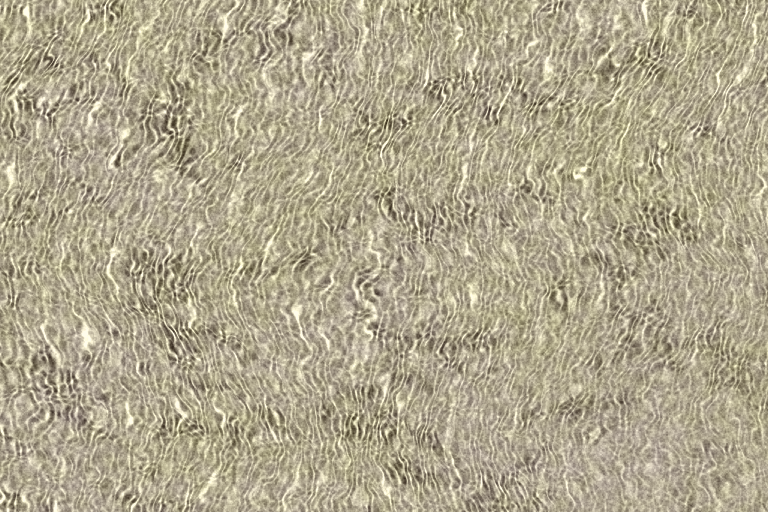
Reproduce this texture procedurally as a Shadertoy shader.

```glsl
vec2 hash2(vec2 cell) {
    vec3 h = fract(cell.xyx * vec3(0.1031, 0.1030, 0.0973));
    h += dot(h, h.yzx + 33.33);
    return fract((h.xx + h.yz) * h.zy);
}

// Smooth gradient noise, roughly -0.6 to 0.6
float noise(vec2 p) {
    vec2 i = floor(p), f = p - i;
    vec2 u = f * f * f * (f * (f * 6.0 - 15.0) + 10.0);
    vec4 corner;
    for (int k = 0; k < 4; k++) {
        vec2 o = vec2(k & 1, k >> 1);
        float angle = 6.2832 * hash2(i + o + 71.0).x;
        corner[k] = dot(vec2(cos(angle), sin(angle)), f - o);
    }
    return mix(mix(corner.x, corner.y, u.x), mix(corner.z, corner.w, u.x), u.y);
}

// Bright crest once per unit of phase; higher sharpness gives thinner lines
float crest(float phase, float sharpness) {
    return pow(0.5 + 0.5 * cos(6.2832 * phase), sharpness);
}

void mainImage(out vec4 fragColor, in vec2 fragCoord) {
    vec2 p = fragCoord / iResolution.y;

    // Slow lean of the ripples, then bends shared by all line sets
    float top = smoothstep(0.45, 1.0, p.y);
    vec2 q = p;
    q.x += 0.08 * noise(p * vec2(2.2, 3.4)) - 0.2 * top * (p.y - 0.45);
    float bend = 1.3 * noise(q * vec2(10.0, 13.0) + 3.0);
    float kink = 1.1 * noise(q * vec2(27.0, 24.0) + 17.0);
    float jitter = 0.7 * noise(q * vec2(58.0, 46.0) + 41.0);

    // Fine upright filaments that fade in and out along their length
    float fine = crest(q.x * 68.0 + bend + kink + jitter, 2.0);
    float fade = clamp(1.0 + 1.3 * noise(q * vec2(38.0, 30.0) + 77.0), 0.3, 1.7);

    // Slanted filaments close the gaps into small upright cells
    float slant = 1.5 * noise(q * vec2(15.0, 17.0) + 55.0);
    float crossing = crest(q.x * 36.0 + q.y * 42.0 + slant - kink * 1.3 + jitter, 2.0);
    float counter = crest(q.x * 40.0 - q.y * 36.0 - slant + kink - jitter, 2.0);

    // Bold broken caustic lines, stronger towards the far edge
    float boldPhase = q.x * 20.0 + bend * 0.45 + kink * 0.4 + jitter * 0.3
                    + 0.3 * noise(q * vec2(5.0, 7.0) + 90.0);
    float broken = smoothstep(-0.15, 0.35, noise(q * vec2(19.0, 13.0) + 29.0));
    float bold = crest(boldPhase, 11.0) * broken;

    // Dark wide patches where the net stands out, and a calm lower right
    float patches = noise(p * vec2(4.5, 8.0) + 12.0) + 0.9 * noise(p * vec2(16.0, 22.0) + 8.0);
    float deep = smoothstep(0.02, 0.5, patches);
    float calm = smoothstep(0.6, 1.4, p.x) * smoothstep(0.8, 0.2, p.y);
    float contrast = (0.85 + 0.75 * deep) * (1.0 - 0.3 * calm);

    // Light gathered by all lines, plus sand grain
    float light = contrast * (2.0 * fade * (fine - 0.375) + 1.05 * (crossing - 0.375)
                + 1.05 * (counter - 0.375));
    light += (2.2 + 0.6 * top) * bold * (1.0 - 0.35 * calm) - 0.18;
    light += 0.2 - 0.7 * deep;
    light += 0.5 * noise(p * vec2(46.0, 38.0) + 63.0);
    light += 1.1 * noise(p * 170.0) + 0.9 * (hash2(floor(p * 342.0)).x - 0.5);

    // Pale sand, greyer in places and near the bottom
    vec3 sand = vec3(0.69, 0.656, 0.556) + light * vec3(0.112, 0.115, 0.104);
    float grey = noise(p * vec2(3.0, 4.0) + 37.0) + 0.9 * noise(p * 30.0 + 5.0);
    sand += vec3(0.01, -0.002, 0.05) * (grey + 0.2 - 0.4 * p.y);
    fragColor = vec4(clamp(sand, vec3(0.2, 0.17, 0.13), vec3(1.0, 0.99, 0.92)), 1.0);
}
```
